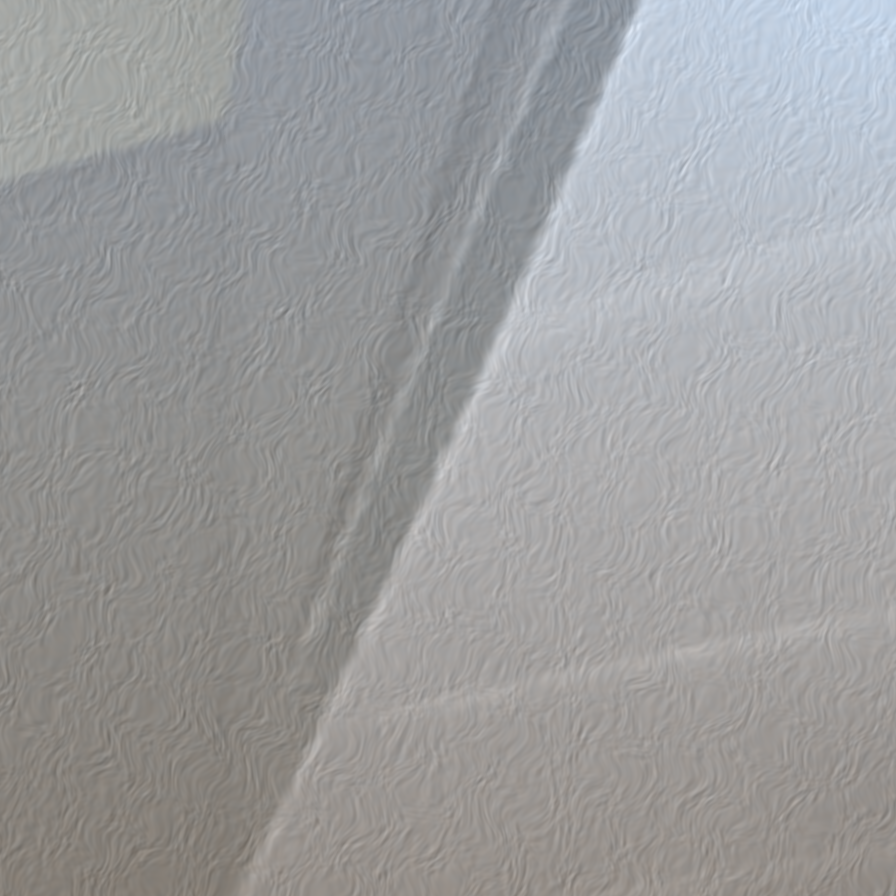
Reproduce this texture procedurally as a WebGL 2 fragment shader.

```glsl
#version 300 es
precision highp float;

uniform vec2 u_resolution;
out vec4 fragColor;

// Wall colours from floor to ceiling
const vec3 SHADE_LOW = vec3(0.525, 0.500, 0.470);
const vec3 SHADE_MID = vec3(0.568, 0.566, 0.558);
const vec3 SHADE_TOP = vec3(0.580, 0.604, 0.636);
const vec3 LIT_LOW = vec3(0.582, 0.558, 0.536);
const vec3 LIT_MID = vec3(0.680, 0.680, 0.686);
const vec3 LIT_TOP = vec3(0.742, 0.788, 0.846);
const vec3 PANEL = vec3(0.645, 0.655, 0.645);
const vec3 SKY_GLOW = vec3(0.02, 0.04, 0.06);

// Curves x = c0 + c1 y + c2 y^2
const vec3 FOLD_EDGE = vec3(0.267, 0.487, -0.038);
const vec3 BRIGHT_CREASE = vec3(0.236, 0.364, 0.032);
const vec3 DARK_CREASE = vec3(0.235, 0.335, -0.015);

// Plaster relief
const vec2 GRAIN_FREQ = vec2(108.0, 62.0);
const float GRAIN_SLANT = 0.33;
const float GRAIN_WARP = 0.022;
const float RELIEF_STEP = 0.0030;
const float RELIEF_GAIN = 0.080;
const float EDGE_WOBBLE = 0.005;
const vec3 TINT_SPREAD = vec3(0.014, 0.0, -0.012);

vec2 hashGradient(vec2 cell) {
    vec3 p = fract(cell.xyx * vec3(0.1031, 0.1030, 0.0973));
    p += dot(p, p.yzx + 33.33);
    float angle = 6.28318 * fract((p.x + p.y) * p.z);
    return vec2(cos(angle), sin(angle));
}

float gradientNoise(vec2 p) {
    vec2 i = floor(p), f = fract(p);
    vec2 w = f * f * f * (f * (f * 6.0 - 15.0) + 10.0);
    float a = dot(hashGradient(i), f);
    float b = dot(hashGradient(i + vec2(1, 0)), f - vec2(1, 0));
    float c = dot(hashGradient(i + vec2(0, 1)), f - vec2(0, 1));
    float d = dot(hashGradient(i + vec2(1, 1)), f - vec2(1, 1));
    return mix(mix(a, b, w.x), mix(c, d, w.x), w.y);
}

// Slanted grain height whose direction wanders
float plaster(vec2 p) {
    p.x += GRAIN_WARP * gradientNoise(p * 19.0);
    p.y += GRAIN_WARP * gradientNoise(p * 23.0 + 7.0);
    vec2 q = vec2(p.x - GRAIN_SLANT * p.y, p.y + 0.3 * p.x) * GRAIN_FREQ;
    return gradientNoise(q) + 0.45 * gradientNoise(q * 1.8 + 31.0)
        + 0.5 * gradientNoise(p * 48.0 + 11.0);
}

vec3 ramp(vec3 low, vec3 mid, vec3 top, float t) {
    return t < 0.5 ? mix(low, mid, t * 2.0) : mix(mid, top, t * 2.0 - 1.0);
}

float curveOffset(vec2 p, vec3 curve) {
    return p.x - dot(curve, vec3(1.0, p.y, p.y * p.y));
}

float ridge(float d, float width) {
    return exp(-d * d / (width * width));
}

// Soft ray on the lit wall: crisp above, fading below
float ray(vec2 p, float base, float slope, float width) {
    float d = p.y - base - slope * p.x;
    return ridge(d, d > 0.0 ? width * 0.6 : width * 1.4);
}

void main() {
    vec2 uv = gl_FragCoord.xy / u_resolution;
    float wobble = gradientNoise(uv * 42.0);
    float broken = 1.0 + 0.9 * gradientNoise(uv * vec2(30.0, 24.0) + 5.0);
    vec2 p = uv + vec2(EDGE_WOBBLE * wobble, 0.0);
    float fold = curveOffset(p, FOLD_EDGE);
    float bright = curveOffset(p, BRIGHT_CREASE);
    float dark = curveOffset(p, DARK_CREASE);

    // Shaded wall with its vertical corner
    vec3 shade = ramp(SHADE_LOW, SHADE_MID, SHADE_TOP, uv.y);
    float corner = p.x - 0.252 - 0.16 * max(uv.y - 0.86, 0.0);
    shade -= 0.012 * ridge(corner, 0.022) * smoothstep(1.0, 0.7, uv.y);
    shade -= 0.008 * smoothstep(0.01, -0.01, corner);

    // Pale panel in the upper left
    float panelBase = p.y - 0.794 - 0.283 * p.x + 0.004 * wobble;
    float panel = smoothstep(-0.007, 0.011, panelBase) * smoothstep(0.012, -0.014, corner);
    shade = mix(shade, PANEL - 0.09 * uv.x, panel);
    shade -= 0.015 * ridge(panelBase + 0.012, 0.02) * (1.0 - panel) * step(corner, 0.0);

    // Creases running beside the fold
    float creaseFade = smoothstep(0.12, 0.42, uv.y);
    float strip = smoothstep(-0.008, 0.008, bright);
    float gutter = smoothstep(-0.014, 0.006, dark) * (1.0 - strip);
    shade -= creaseFade * gutter * 0.055 * exp(-max(dark, 0.0) / 0.05);
    shade -= vec3(0.032, 0.026, 0.022) * strip * creaseFade;
    shade += 0.072 * broken * ridge(bright, 0.009) * smoothstep(0.15, 0.32, uv.y);
    shade += 0.025 * ridge(bright + 0.024, 0.007) * smoothstep(0.45, 0.8, uv.y);
    shade -= 0.022 * ridge(bright - 0.016, 0.008) * smoothstep(0.4, 0.8, uv.y);
    shade -= 0.018 * ridge(p.x - 0.478, 0.007) * smoothstep(0.78, 0.95, uv.y);

    // Lit wall, bluer towards the upper right
    vec3 lit = ramp(LIT_LOW, LIT_MID, LIT_TOP, uv.y);
    lit += SKY_GLOW * smoothstep(0.65, 1.0, uv.y) * smoothstep(0.6, 1.0, uv.x);
    lit += 0.028 * ray(p, 0.482, 0.271, 0.026);
    lit += 0.040 * broken * ray(p, 0.118, 0.202, 0.012) * smoothstep(0.36, 0.50, uv.x);
    lit += 0.022 * ray(p, -0.114, 0.170, 0.012);
    lit -= 0.025 * smoothstep(0.25, 0.0, length(uv - vec2(1.0, 0.08)));
    lit += 0.022 * exp(-max(fold, 0.0) / 0.035) * smoothstep(0.0, 0.4, uv.y);

    vec3 color = mix(shade, lit, smoothstep(-0.012, 0.009, fold));
    color += 0.050 * broken * ridge(fold - 0.004, 0.009);

    // Embossed plaster lit from the upper left, uneven in strength and tint
    vec2 toLight = RELIEF_STEP * vec2(-0.85, 0.5);
    float relief = plaster(uv - toLight * 0.5) - plaster(uv + toLight * 0.5);
    color += RELIEF_GAIN * broken * relief;
    color += TINT_SPREAD * gradientNoise(uv * 75.0 + 3.0);
    color += 0.008 * gradientNoise(uv * 9.0);

    fragColor = vec4(clamp(color, 0.0, 1.0), 1.0);
}
```
